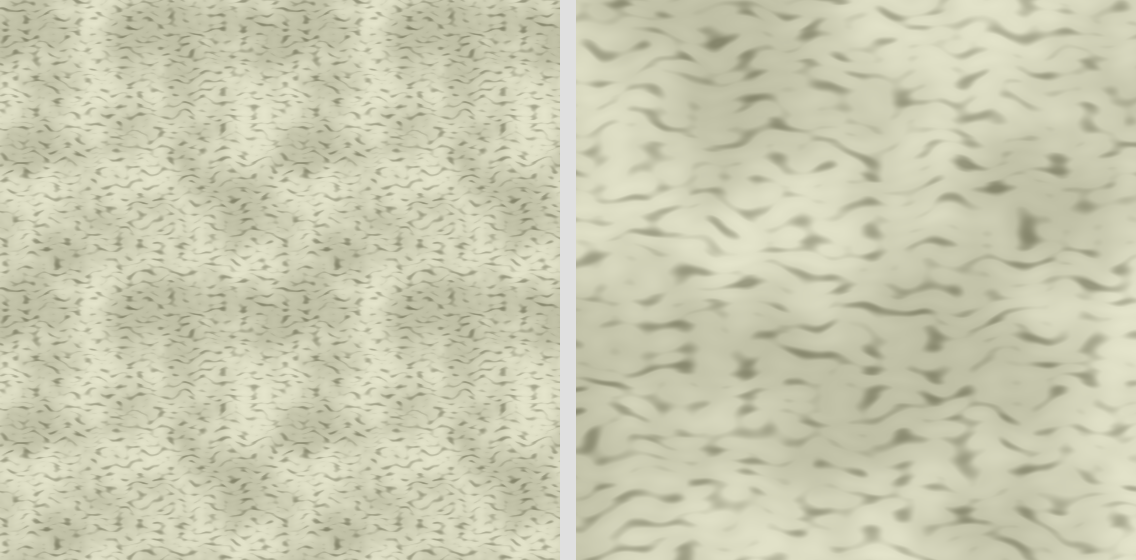
Left, the full canvas; right, a detail of the centre.
Write a Shadertoy shader that draws this texture.

```glsl
// Pale plaster: soft cloudy blotches under short, dark, wavy horizontal dashes.
// Both layers are periodic gradient noise, so the surface tiles seamlessly;
// the dashes are stretched noise, bent by a smooth warp and thresholded.

#define TILES 2.0                     // repeats across the canvas height
#define BLOTCH_CELLS 4.0              // coarsest blotch cells per tile
#define BLOTCH_SPREAD 0.55            // larger is softer
#define DASH_CELLS vec2(27.0, 64.0)   // dash cells per tile
#define DASH_DEPTH 0.23               // darkening at a dash core
#define WARP_CELLS 14.0               // bends per tile
#define WARP_AMOUNT 0.022             // bend height in tiles
#define SHADE_COLOR vec3(0.747, 0.747, 0.645)
#define LIGHT_COLOR vec3(0.880, 0.880, 0.782)

// Integer hash of a lattice point, returned as a unit gradient
vec2 latticeGradient(vec2 cell, float seed) {
    uvec3 h = uvec3(vec3(cell, seed));
    uint n = h.x * 1597334677u ^ h.y * 3812015801u ^ h.z * 2798796415u;
    n = (n ^ (n >> 16)) * 2146121005u;
    n = (n ^ (n >> 15)) * 2221713035u;
    n ^= n >> 16;
    float angle = 6.2831853 * float(n & 65535u) / 65536.0;
    return vec2(cos(angle), sin(angle));
}

// Gradient noise that repeats after "period" cells
float gradientNoise(vec2 p, vec2 period, float seed) {
    vec2 cell = floor(p);
    vec2 f = p - cell;
    vec2 blend = f * f * f * (f * (f * 6.0 - 15.0) + 10.0);
    vec2 lo = mod(cell, period);
    vec2 hi = mod(cell + 1.0, period);
    float a = dot(latticeGradient(lo, seed), f);
    float b = dot(latticeGradient(vec2(hi.x, lo.y), seed), f - vec2(1.0, 0.0));
    float c = dot(latticeGradient(vec2(lo.x, hi.y), seed), f - vec2(0.0, 1.0));
    float d = dot(latticeGradient(hi, seed), f - 1.0);
    return mix(mix(a, b, blend.x), mix(c, d, blend.x), blend.y);
}

// Layered noise for the clouds
float blotches(vec2 p) {
    float sum = 0.0;
    float weight = 1.0;
    float cells = BLOTCH_CELLS;
    for (int octave = 0; octave < 4; octave++) {
        sum += weight * gradientNoise(p * cells, vec2(cells), float(octave) + 3.0);
        weight *= 0.5;
        cells *= 2.0;
    }
    return sum;
}

// Signed dash field: positive inside dashes
float dashField(vec2 p) {
    p.y += WARP_AMOUNT * gradientNoise(p * WARP_CELLS, vec2(WARP_CELLS), 11.0);
    return gradientNoise(p * DASH_CELLS, DASH_CELLS, 17.0);
}

void mainImage(out vec4 fragColor, in vec2 fragCoord) {
    vec2 p = fragCoord / iResolution.y * TILES;

    // Cloudy ground
    float light = smoothstep(-BLOTCH_SPREAD, BLOTCH_SPREAD, blotches(p));
    vec3 color = mix(SHADE_COLOR, LIGHT_COLOR, light);

    // Dark dashes with faint pale relief between them
    float field = dashField(p);
    color -= DASH_DEPTH * smoothstep(0.03, 0.62, field);
    color += 0.03 * max(-field, 0.0);

    fragColor = vec4(color, 1.0);
}
```
